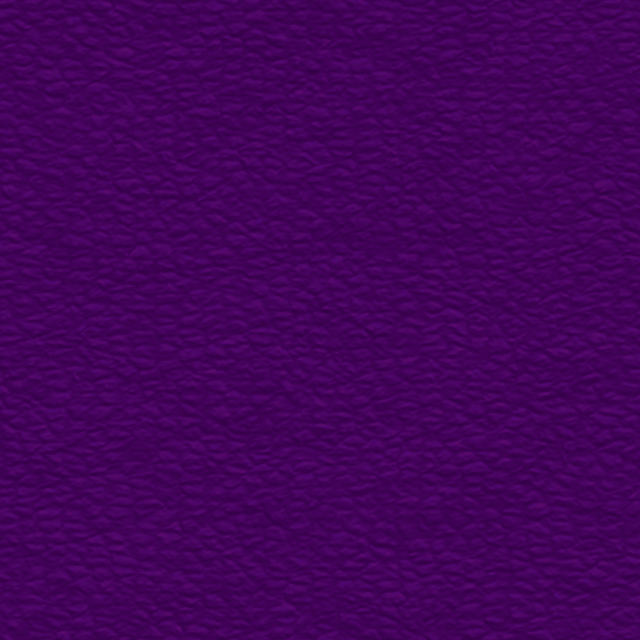
Reproduce this texture procedurally as a WebGL 1 fragment shader.

```glsl
precision highp float;

uniform vec2 u_resolution;

const vec3 SHADOW = vec3(0.185, 0.0, 0.255);
const vec3 BASE = vec3(0.264, 0.010, 0.356);
const vec3 SHEEN = vec3(0.350, 0.040, 0.455);

vec2 hash2(vec2 p) {
  vec3 q = fract(p.xyx * vec3(0.1031, 0.1030, 0.0973));
  q += dot(q, q.yzx + 33.33);
  return fract((q.xx + q.yz) * q.zy);
}

float noise(vec2 p) {
  vec2 cell = floor(p);
  vec2 f = fract(p);
  f = f * f * (3.0 - 2.0 * f);
  float low = mix(hash2(cell).x, hash2(cell + vec2(1.0, 0.0)).x, f.x);
  float high = mix(hash2(cell + vec2(0.0, 1.0)).x, hash2(cell + 1.0).x, f.x);
  return mix(low, high, f.y);
}

vec2 noise2(vec2 p) {
  return vec2(noise(p), noise(p + vec2(47.3, 19.7))) - 0.5;
}

// Gap between the two nearest cell centres: zero in the creases
float pebble(vec2 p) {
  vec2 cell = floor(p);
  float nearest = 8.0;
  float second = 8.0;
  for (int y = -1; y <= 1; y++) {
    for (int x = -1; x <= 1; x++) {
      vec2 id = cell + vec2(float(x), float(y));
      float d = length(id + 0.1 + 0.8 * hash2(id) - p);
      second = min(second, max(nearest, d));
      nearest = min(nearest, d);
    }
  }
  return smoothstep(0.0, 0.75, second - nearest);
}

// Thin valley along the middle level of a noise field
float fold(vec2 p, float width) {
  return smoothstep(0.0, width, abs(noise(p) - 0.5));
}

// Gentle warp that bends the grain without changing its size
vec2 bend(vec2 p) {
  vec2 q = p + noise2(p * vec2(7.0, 10.0) + 5.0) * vec2(0.020, 0.016);
  return q + noise2(p * vec2(48.0, 85.0)) * vec2(0.010, 0.005);
}

// Hide relief: flattened pebbles, finer grain and long slanted folds
float relief(vec2 p) {
  vec2 q = bend(p);
  float coarse = pebble(q * vec2(29.0, 55.0) + 20.0);
  float fine = pebble(q * vec2(58.0, 112.0) + 70.0);
  float falling = fold(vec2(q.x * 9.0 + q.y * 6.0, q.y * 34.0 + q.x * 14.0), 0.20);
  float rising = fold(vec2(q.x * 8.0 - q.y * 5.0, q.y * 32.0 - q.x * 10.0) + 60.0, 0.20);
  float pores = noise(p * vec2(130.0, 210.0));
  return 0.42 * coarse + 0.18 * fine + 0.16 * (falling + rising) + 0.08 * pores;
}

// Short bright strokes leaning along a slope
float strokes(vec2 p, float lean) {
  vec2 q = vec2(p.x * 50.0, (p.y + lean * p.x) * 190.0);
  return smoothstep(0.58, 0.92, noise(q));
}

void main() {
  vec2 uv = gl_FragCoord.xy / min(u_resolution.x, u_resolution.y);

  // Light from above catches upper edges and leaves lower edges dark
  vec2 lightStep = vec2(0.0007, 0.0028);
  float above = relief(uv + lightStep);
  float below = relief(uv - lightStep);
  float slope = below - above;
  float height = 0.5 * (above + below);

  float tone = 1.65 * slope + 0.62 * (height - 0.53);
  tone += 0.06 * (noise(uv * vec2(5.0, 7.0)) - 0.5);

  // Crossing glints sit on the lit crests
  float glint = max(strokes(uv, 0.42), strokes(uv + 0.37, -0.42));
  tone += 0.34 * glint * smoothstep(-0.15, 0.35, tone) - 0.03;
  tone /= 1.0 + 0.35 * abs(tone);

  vec3 color = mix(BASE, SHADOW, clamp(-tone, 0.0, 1.0));
  color = mix(color, SHEEN, clamp(tone, 0.0, 1.0));

  // Fine glints shift between rose and blue
  float hue = noise(uv * vec2(120.0, 160.0) + 31.0) - 0.5;
  color += vec3(0.05, 0.01, -0.03) * hue * smoothstep(0.2, 0.8, tone);
  gl_FragColor = vec4(color, 1.0);
}
```
